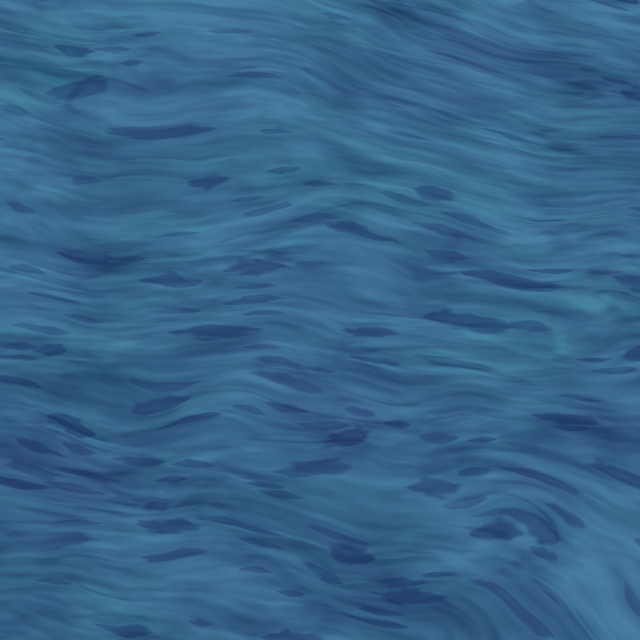
Give the GLSL for this texture, as a Shadertoy shader.

```glsl
// Painted blue water: drifting brush streaks, dark lens-shaped ripples and pale crests.
#define DEEP vec3(0.135, 0.262, 0.415)
#define PALE vec3(0.262, 0.468, 0.605)
#define BASE_TONE 0.72
#define STREAK_CONTRAST 1.0
#define RIPPLE_DEPTH 0.52
#define CREST_LIGHT 0.28
#define HUE_DRIFT 0.022
#define WAVINESS 0.045

// Sine-free hash: two values in 0..1
vec2 hash2(vec2 p) {
    vec3 h = fract(vec3(p.xyx) * vec3(0.1031, 0.1030, 0.0973));
    h += dot(h, h.yzx + 33.33);
    return fract((h.xx + h.yz) * h.zy);
}

// Gradient at one lattice corner, projected on the offset to it
float corner(vec2 cell, vec2 f, vec2 o) {
    return dot(hash2(cell + o) * 2.0 - 1.0, f - o);
}

// Signed gradient noise
float noise(vec2 p) {
    vec2 cell = floor(p), f = fract(p);
    vec2 u = f * f * f * (f * (f * 6.0 - 15.0) + 10.0);
    float low = mix(corner(cell, f, vec2(0.0)), corner(cell, f, vec2(1.0, 0.0)), u.x);
    float high = mix(corner(cell, f, vec2(0.0, 1.0)), corner(cell, f, vec2(1.0)), u.x);
    return 1.5 * mix(low, high, u.y);
}

// Stream coordinates: y is constant along the curved, down-sloping flow
vec2 flow(vec2 uv) {
    float side = uv.y - 0.45;
    float bend = 0.06 * uv.x + 0.75 * uv.x * uv.x * side * side;
    float wave = noise(uv * vec2(2.6, 3.4) + 7.3) + 0.35 * noise(uv * vec2(7.0, 11.0) + 31.7);
    return vec2(uv.x + 0.12 * noise(uv * vec2(3.0, 9.0) + 51.0), uv.y + bend + WAVINESS * wave);
}

// Scattered pointed lenses with ragged rims; size is in cells, returns coverage
float lenses(vec2 q, vec2 grid, vec2 size, float density, float seed) {
    vec2 p = q * grid + seed;
    float ragged = 0.45 * noise(q * vec2(22.0, 75.0) + seed) + 0.3 * noise(q * vec2(55.0, 150.0) - seed);
    float cover = 0.0;
    for (int y = -1; y <= 1; y++)
    for (int x = -1; x <= 1; x++) {
        vec2 id = floor(p) + vec2(float(x), float(y));
        vec2 place = hash2(id + seed), kind = hash2(id + seed + 47.0);
        vec2 d = p - id - 0.15 - 0.7 * place;
        d.y += (kind.y - 0.5) * 0.5 * d.x;
        vec2 r = size * (0.5 + 0.5 * vec2(kind.y, fract(kind.y * 7.0)));
        float rim = abs(d.y) / r.y + d.x * d.x / (r.x * r.x) + ragged;
        float present = smoothstep(0.0, 0.12, density - kind.x);
        cover = max(cover, present * (1.0 - smoothstep(0.55, 1.05, rim)));
    }
    return cover;
}

// Thin lines along the zero crossings of stretched noise, broken into pieces
float hairlines(vec2 q, vec2 scale, float seed) {
    float n = abs(noise(q * scale + seed));
    float gate = smoothstep(0.05, 0.35, noise(q * scale * vec2(0.9, 0.4) + seed + 19.0));
    return gate * (1.0 - smoothstep(0.015, 0.11, n));
}

void mainImage(out vec4 fragColor, in vec2 fragCoord) {
    vec2 uv = fragCoord / iResolution.xy;
    vec2 q = flow(uv);

    // Broad light plus finer and finer streaks
    float streaks = 0.34 * noise(q * vec2(2.2, 6.0) + 3.1)
                  + 0.32 * noise(q * vec2(5.0, 20.0) + 13.7)
                  + 0.38 * noise(q * vec2(8.0, 46.0) + 23.9)
                  + 0.26 * noise(q * vec2(15.0, 92.0) + 41.3)
                  + 0.12 * noise(q * vec2(34.0, 170.0) + 67.1);
    float tone = BASE_TONE + STREAK_CONTRAST * streaks;

    // Shade gathers toward the bottom and the upper right corner
    tone -= 0.16 * (1.0 - smoothstep(0.0, 0.6, uv.y));
    tone -= 0.14 * smoothstep(0.5, 1.1, uv.x) * smoothstep(0.55, 1.0, uv.y);

    // Dark ripples, denser in the lower half
    float crowd = mix(0.48, 0.22, smoothstep(0.35, 0.8, uv.y)) + 0.25 * noise(uv * 4.0 + 5.0);
    float ripples = lenses(q, vec2(6.5, 19.0), vec2(0.42, 0.34), crowd, 11.0);
    float flecks = lenses(q, vec2(9.0, 38.0), vec2(0.48, 0.36), crowd, 83.0);
    float shade = max(ripples, 0.75 * flecks);
    tone -= RIPPLE_DEPTH * shade * (0.85 + 0.5 * streaks);

    // Dark furrows and pale crests
    tone -= 0.24 * hairlines(q, vec2(4.5, 24.0), 29.0);
    float crest = hairlines(q, vec2(3.6, 19.0), 61.0) * mix(0.55, 1.0, uv.y);
    crest = max(crest, 0.7 * lenses(q, vec2(6.0, 42.0), vec2(0.5, 0.2), 0.28, 137.0));
    tone += CREST_LIGHT * crest * (1.0 - 0.6 * shade);

    // Tone to paint, drifting between teal and violet blue
    vec3 color = mix(DEEP, PALE, clamp(tone, -0.08, 1.12));
    float drift = noise(uv * vec2(3.0, 5.0) + 91.0) + 0.7 * noise(q * vec2(9.0, 30.0) + 77.0) + 0.4 * crest;
    color += HUE_DRIFT * (drift * vec3(-0.5, 0.6, -0.3) + shade * vec3(0.1, -0.5, 0.4));
    fragColor = vec4(color, 1.0);
}
```
